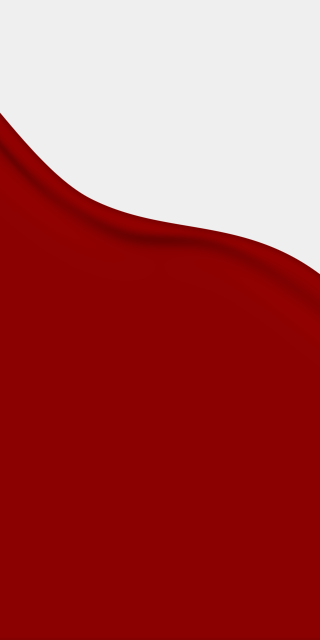
This background is drawn by a Shadertoy shader. Its source:

```glsl
// A deep red sheet with a wavy upper rim against a pale grey backdrop.
// Smooth cubic curves trace the rim and the fold under it; soft bands
// of shade and light around both curves give the sheet its relief.

// Cubic through two knots, each given as (x, height, slope)
float cubic(float x, vec3 a, vec3 b) {
    float w = b.x - a.x;
    float t = (x - a.x) / w;
    float s = 1.0 - t;
    return s * s * ((1.0 + 2.0 * t) * a.y + t * w * a.z)
         + t * t * ((1.0 + 2.0 * s) * b.y - s * w * b.z);
}

float curve(float x, vec3 a, vec3 b, vec3 c, vec3 d) {
    if (x < b.x) return cubic(x, a, b);
    if (x < c.x) return cubic(x, b, c);
    return cubic(x, c, d);
}

float rimHeight(float x) {
    return curve(x, vec3(0.0, 1.648, -1.2), vec3(0.286, 1.378, -0.5),
                 vec3(0.599, 1.292, -0.17), vec3(1.0, 1.143, -0.75));
}

float foldHeight(float x) {
    return curve(x, vec3(0.0, 1.536, -0.95), vec3(0.39, 1.266, -0.3),
                 vec3(0.625, 1.245, -0.15), vec3(1.0, 1.042, -0.75));
}

// Soft bell-shaped band
float band(float d, float width) {
    return exp(-d * d / (width * width));
}

void mainImage(out vec4 fragColor, in vec2 fragCoord) {
    // Canvas width is one unit, height is two
    vec2 p = fragCoord / iResolution.xy * vec2(1.0, 2.0);
    float pixel = 1.0 / iResolution.x;

    // Approximate perpendicular depth below each curve
    float rim = rimHeight(p.x);
    float rimSlope = (rimHeight(p.x + 0.002) - rimHeight(p.x - 0.002)) / 0.004;
    float depth = (rim - p.y) / sqrt(1.0 + rimSlope * rimSlope);
    float fold = foldHeight(p.x);
    float foldSlope = (foldHeight(p.x + 0.002) - foldHeight(p.x - 0.002)) / 0.004;
    float below = (fold - p.y) / sqrt(1.0 + foldSlope * foldSlope);

    // Fold shadow, strongest near the middle and softer underneath
    float middle = band(p.x - 0.5, 0.25);
    float shade = (0.04 + 0.10 * middle) * band(below, below > 0.0 ? 0.025 : 0.018);

    // Narrow crease at the left and thin dark rim
    shade += 0.09 * band(depth - 0.065, 0.012) * (1.0 - smoothstep(0.0, 0.25, p.x));
    shade += 0.07 * band(depth, 0.012);

    // Lit ridge above the fold and faint glow below it at both sides
    float light = 0.025 * band(depth - 0.028, 0.018);
    light += 0.025 * band(below - 0.065, 0.035) * (1.0 - middle);

    // Slight darkening along the bottom
    shade += 0.04 * (1.0 - smoothstep(0.0, 0.012, p.y));

    vec3 red = vec3(0.547 + light - shade, 0.002, 0.002);
    vec3 backdrop = vec3(0.937);
    float cover = smoothstep(-0.7 * pixel, 0.7 * pixel, depth);
    fragColor = vec4(mix(backdrop, red, cover), 1.0);
}
```
